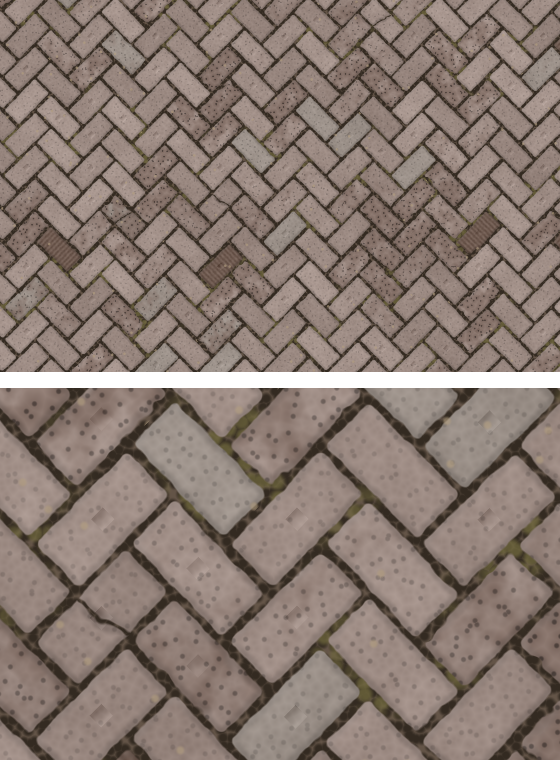
Top: the whole. Bottom: its middle third, enlarged.
Give the GLSL for this texture, as a WebGL 1 fragment shader.

```glsl
precision highp float;
uniform vec2 u_resolution;

float hash(vec2 p) {
  return fract(sin(dot(p, vec2(12.99, 78.23))) * 43758.5);
}

// Distance to the nearest scattered point
float cellular(vec2 p) {
  vec2 cell = floor(p), f = fract(p);
  float nearest = 1.0;
  for (int j = -1; j <= 1; j++) {
    for (int i = -1; i <= 1; i++) {
      vec2 o = vec2(float(i), float(j));
      vec2 point = vec2(hash(cell + o), hash(cell + o + 57.3));
      nearest = min(nearest, length(o + point - f));
    }
  }
  return nearest;
}

// Layered sines, roughly -1 to 1
float waves(vec2 p) {
  float sum = 0.0, amp = 0.5;
  for (int i = 0; i < 4; i++) {
    p = mat2(0.8, -0.6, 0.6, 0.8) * p * 1.8 + 1.7;
    sum += amp * sin(p.x + 1.4 * sin(p.y));
    amp *= 0.65;
  }
  return sum;
}

float roundedBox(vec2 p, vec2 halfSize, float radius) {
  vec2 q = abs(p) - halfSize + radius;
  return length(max(q, 0.0)) + min(max(q.x, q.y), 0.0) - radius;
}

void main() {
  // Diagonal grid, one unit per brick width
  vec2 p = (gl_FragCoord.xy - 0.5 * u_resolution) / u_resolution.y;
  vec2 g = vec2(11.52 * p.x + 11.33 * p.y, 11.33 * p.y - 11.52 * p.x);
  g += vec2(1.286, 1.102);
  float aa = 16.0 / u_resolution.y;

  // Herringbone: two cells per brick, alternating direction
  vec2 cell = floor(g);
  float phase = floor(mod(cell.x - cell.y + 0.5, 4.0));
  bool rising = phase < 2.0;
  vec2 corner = rising ? cell - vec2(phase, 0.0) : cell - vec2(0.0, 3.0 - phase);
  vec2 id = corner + (rising ? 0.0 : 0.37);
  vec2 local = g - corner - (rising ? vec2(1.0, 0.5) : vec2(0.5, 1.0));
  local += (vec2(hash(id + 3.1), hash(id + 5.7)) - 0.5) * 0.045;
  local += vec2(-local.y, local.x) * (hash(id + 8.3) - 0.5) * 0.05;
  vec2 along = rising ? local : local.yx;

  // Wear of each brick
  float tone = hash(id + 11.9);
  float worn = smoothstep(0.55, 1.0, hash(id + 17.3));
  float blotch = waves(g * 1.3 + id * 2.7);
  float grain = cellular(g * 8.0);
  float pits = cellular(g * 4.3 + 9.0);

  // Outline with uneven edges, chips and a few cracks
  float d = roundedBox(along, vec2(0.942, 0.442), 0.09);
  d += 0.018 * waves(g * 3.5) + 0.09 * worn * smoothstep(0.35, 0.9, blotch);
  if (hash(id + 23.1) > 0.975) {
    d = max(d, 0.025 - abs(along.x + 0.25 * along.y + 0.07 * waves(g * 2.0)));
  }
  float face = smoothstep(0.5 * aa + 0.01, -0.5 * aa - 0.01, d);

  // Brick surface
  vec3 brick = mix(vec3(0.585, 0.515, 0.485), vec3(0.665, 0.595, 0.565), tone);
  brick = mix(brick, vec3(0.61, 0.58, 0.55), 0.7 * step(0.94, hash(id + 29.7)));
  brick += 0.022 * blotch + 0.05 * (grain - 0.45);
  float stain = smoothstep(0.15, 0.85, worn * 0.8 + 0.35 * waves(g * 2.1 + id) * (0.4 + worn));
  brick = mix(brick, vec3(0.48, 0.40, 0.365) + 0.14 * (pits - 0.4), stain * 0.75);
  brick *= 1.0 - (0.12 + 0.25 * worn) * smoothstep(0.22, 0.08, pits);

  // Rare dark ribbed bricks
  if (hash(id + 31.3) > 0.985) {
    brick = vec3(0.43, 0.35, 0.31) + 0.035 * sin(along.x * 38.0) + 0.06 * (grain - 0.4);
  }

  // Lit and shaded rims, grime close to the joint
  float rim = smoothstep(-0.13, -0.03, d);
  brick *= 1.0 - 0.13 * rim;
  brick += 0.05 * rim * smoothstep(0.2, 0.45, rising ? local.y : local.y * 0.5);

  // Small square dent in many bricks
  float dent = max(abs(local.x), abs(local.y));
  float hasDent = step(hash(id + 41.9), rising ? 0.68 : 0.38) * (1.0 - 0.6 * worn);
  float dentMask = smoothstep(0.12 + 0.5 * aa, 0.12 - 0.5 * aa, dent);
  brick -= hasDent * dentMask * (0.02 + 0.07 * clamp(local.y * 12.0, -1.0, 1.0));

  // Joints: dark soil, grit and scattered moss
  vec3 joint = mix(vec3(0.20, 0.165, 0.13), vec3(0.39, 0.33, 0.28), smoothstep(0.3, 0.9, grain));
  float moss = smoothstep(0.25, 0.75, waves(g * 0.55 + 4.0)) * smoothstep(0.7, 0.25, pits);
  joint = mix(joint, vec3(0.44, 0.41, 0.24), 0.75 * moss);

  // Fine bright crumbs
  vec3 color = mix(joint, brick, face);
  float crumb = smoothstep(0.09, 0.03, cellular(g * 1.1 + 31.0));
  color = mix(color, vec3(0.70, 0.62, 0.50), 0.6 * crumb * step(0.72, hash(cell + 2.2)));

  gl_FragColor = vec4(color, 1.0);
}
```
